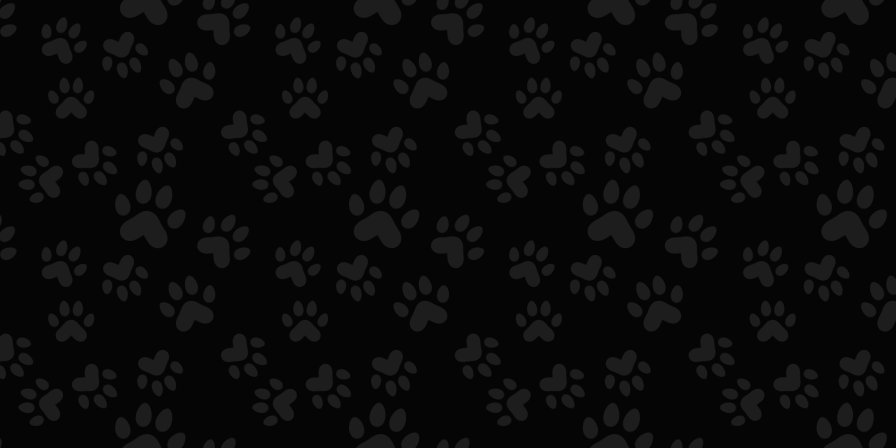
Write a Shadertoy shader that draws this pattern.

```glsl
#define TILE vec2(52.19, 49.8)      // repeat size, in percent of canvas height
#define GROUND vec3(0.018)
#define PRINT vec3(0.114)
#define LOBE_BLEND 0.5
#define TOE_TAPER 0.16

const int PAWS = 10;

// x, y, clockwise turn in degrees, size
const vec4 paws[PAWS] = vec4[PAWS](
    vec4(13.2, 39.3,  24.0, 5.8),
    vec4(26.9, 39.8, 158.0, 5.8),
    vec4(15.9, 76.0,   0.0, 5.6),
    vec4(43.0, 79.7, -20.0, 7.0),
    vec4(48.5, 44.5,  41.0, 6.8),
    vec4(32.5, 49.2,  14.4, 8.7),
    vec4(53.0, 71.5, 128.0, 5.8),
    vec4(11.2, 59.6, -81.5, 5.8),
    vec4(19.8, 64.8, 133.0, 5.8),
    vec4(34.7, 68.4, 158.0, 5.8));

// Clockwise turn of the shape
vec2 turn(vec2 p, float degrees) {
    float a = radians(degrees), c = cos(a), s = sin(a);
    return vec2(c * p.x - s * p.y, s * p.x + c * p.y);
}

float smoothUnion(float a, float b, float k) {
    float h = max(k - abs(a - b), 0.0) / k;
    return min(a, b) - h * h * k * 0.25;
}

// Egg that narrows towards its tip
float toe(vec2 p, vec2 radius, float tilt) {
    p = turn(p, tilt);
    p.x /= 1.0 - TOE_TAPER * clamp(p.y / radius.y, -1.0, 1.0);
    return (length(p / radius) - 1.0) * radius.x;
}

// Three-lobed pad with two mirrored pairs of toes
float paw(vec2 p) {
    p.x = abs(p.x);
    float heel = length(p - vec2(0.38, -0.2)) - 0.24;
    float crown = length(p - vec2(0.0, 0.17)) - 0.26;
    float pad = smoothUnion(heel, crown, LOBE_BLEND);
    float inner = toe(p - vec2(0.27, 0.88), vec2(0.2, 0.31), 6.0);
    float outer = toe(p - vec2(0.72, 0.42), vec2(0.19, 0.28), 26.0);
    return min(pad, min(inner, outer));
}

void mainImage(out vec4 fragColor, in vec2 fragCoord) {
    float pixel = 100.0 / iResolution.y;
    vec2 p = fragCoord * pixel;

    // Nearest wrapped copy of every paw
    float d = 1e3;
    for (int i = 0; i < PAWS; i++) {
        vec4 spot = paws[i];
        vec2 q = p - spot.xy;
        q -= TILE * round(q / TILE);
        d = min(d, paw(turn(q, spot.z) / spot.w) * spot.w);
    }

    float ink = 1.0 - smoothstep(-0.7 * pixel, 0.7 * pixel, d);
    fragColor = vec4(mix(GROUND, PRINT, ink), 1.0);
}
```
